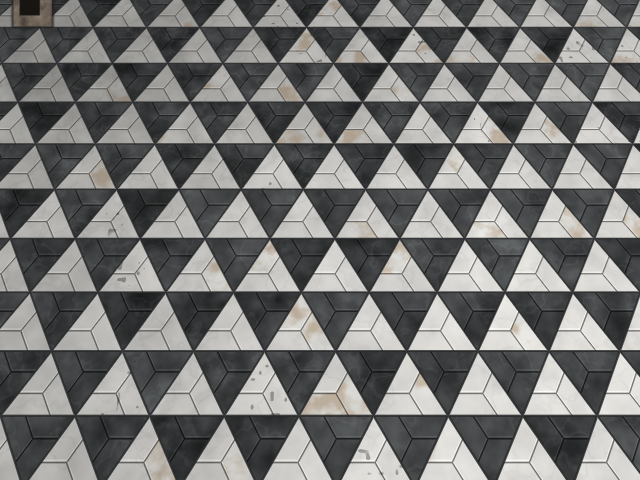
Reproduce this pattern procedurally as a Shadertoy shader.

```glsl
#define TILE_TOP 0.108       // tile width at the far edge, in canvas heights
#define TILE_GROWTH 0.0547   // widening towards the viewer
#define ROW_SCALE 0.3205     // perspective depth of one row
#define ROW_START 9.0        // inverse tile width at row zero
#define SHIFT vec2(0.012, 0.36)  // vanishing axis, column offset
#define GROUT 0.016          // half widths, relative to a row
#define JOINT 0.011
#define MOTTLE 0.17
#define TILE_VARIATION 0.09
#define PALE vec3(1.0, 0.995, 0.975)
#define SLATE vec3(0.97, 1.0, 1.015)
#define RUST vec3(0.60, 0.52, 0.43)

float hash(vec2 p) {
    vec3 q = fract(p.xyx * 0.1031);
    q += dot(q, q.yzx + 33.33);
    return fract((q.x + q.y) * q.z);
}

float noise(vec2 p) {
    vec2 i = floor(p), f = fract(p);
    f = f * f * (3.0 - 2.0 * f);
    return mix(mix(hash(i), hash(i + vec2(1, 0)), f.x),
               mix(hash(i + vec2(0, 1)), hash(i + 1.0), f.x), f.y);
}

float fbm(vec2 p) {
    float sum = 0.0, amp = 0.5;
    for (int k = 0; k < 4; k++) {
        sum += amp * noise(p);
        p = mat2(1.6, 1.2, -1.2, 1.6) * p + 7.3;
        amp *= 0.5;
    }
    return sum / 0.9375;
}

// Box-filtered coverage of a line, also valid below one pixel
float line(float d, float halfWidth, float px) {
    return clamp((min(d + 0.5 * px, halfWidth) - max(d - 0.5 * px, -halfWidth)) / px, 0.0, 1.0);
}

// Distance to the three pinwheel joints in barycentric space
float jointDistance(vec3 bary) {
    vec3 d = bary - 1.0 / 3.0;
    vec3 arms = max(abs(d), d.yzx);
    return min(arms.x, min(arms.y, arms.z));
}

float box(vec2 p, vec2 halfSize) {
    vec2 q = abs(p) - halfSize;
    return length(max(q, 0.0)) + min(max(q.x, q.y), 0.0);
}

void mainImage(out vec4 fragColor, in vec2 fragCoord) {
    float aspect = iResolution.x / iResolution.y;
    vec2 p = fragCoord / iResolution.y;
    float fromTop = 1.0 - p.y;

    // Perspective floor coordinates
    float size = TILE_TOP + TILE_GROWTH * fromTop;
    float row = (ROW_START - 1.0 / size) / ROW_SCALE;
    float col = (p.x - 0.5 * aspect - SHIFT.x) / size + SHIFT.y;
    float px = TILE_GROWTH / (ROW_SCALE * size * size * iResolution.y);
    vec2 ground = vec2(col, row * 0.866) + 40.0;

    // Triangular lattice; the dark tile is the pale one turned half round
    vec2 skew = vec2(col - 0.5 * row, col + 0.5 * row);
    vec2 cell = floor(skew), f = skew - cell;
    bool pale = f.y < f.x;
    vec3 bary = pale ? vec3(f.x - f.y, f.y, 1.0 - f.x)
                     : vec3(f.y - f.x, 1.0 - f.y, f.x);
    float edge = min(bary.x, min(bary.y, bary.z));
    vec3 d = bary - 1.0 / 3.0;
    float piece = d.x < 0.0 && d.z > 0.0 ? 0.0 : (d.z < 0.0 && d.y > 0.0 ? 1.0 : 2.0);
    vec2 id = cell + 60.0 + (pale ? 0.0 : 131.0);
    float tileRnd = hash(id) - 0.5;
    float pieceRnd = hash(id + 17.0 * piece + 5.0) - 0.5;

    // Room light, brighter towards the right and the middle
    float light = 0.56 + 0.18 * smoothstep(0.0, 0.8, p.x / aspect)
                + 0.14 * smoothstep(1.0, 0.4, p.y);

    // Cement faces with clouding and mineral marks
    float cloud = fbm(ground * 3.5 + id * 0.37) - 0.5;
    float mark = smoothstep(0.05, 0.0, abs(fbm(ground * 2.6 + id) - 0.58));
    float vary = TILE_VARIATION * (tileRnd + 0.5 * pieceRnd);
    vec3 paleFace = PALE * (light + 0.6 * vary + 0.7 * MOTTLE * cloud - 0.025 * mark);
    vec3 darkFace = SLATE * (0.11 + 0.17 * light + vary + 1.3 * MOTTLE * cloud + 0.035 * mark);

    // Occasional rust stains and small dark spots
    float stain = step(0.4, pieceRnd) * smoothstep(0.42, 0.75, fbm(ground * 4.0 + 9.0));
    paleFace = mix(paleFace, RUST * (light + 0.3), 0.6 * stain);
    paleFace *= 1.0 - 0.3 * step(0.36, tileRnd) * smoothstep(0.84, 0.93, noise(ground * 11.0));

    float side = clamp(2.0 * edge / px, 0.0, 1.0) * (pale ? 0.5 : -0.5) + 0.5;
    vec3 color = mix(darkFace, paleFace, side);

    // Recessed joints with a lit lip
    float lip = line(jointDistance(bary + vec3(-0.03, 0.015, 0.015) * (pale ? 1.0 : -1.0)), JOINT, px);
    color += lip * (pale ? 0.09 : 0.06);
    float groove = line(jointDistance(bary), JOINT, px);
    color = mix(color, color * (pale ? 0.52 : 0.40), groove);
    color = mix(color, vec3(0.15, 0.155, 0.16), 0.85 * line(edge, GROUT, px));

    // Worn floor drain in the far left corner
    vec2 corner = vec2(p.x, fromTop);
    float aa = 1.0 / iResolution.y;
    float frame = box(corner - vec2(0.068, 0.010), vec2(0.040, 0.045));
    float hole = box(corner - vec2(0.062, 0.008), vec2(0.021, 0.024));
    vec3 metal = vec3(0.40, 0.36, 0.32) * (0.55 + 0.9 * fbm(p * 60.0));
    color = mix(color, vec3(0.12), 0.8 * smoothstep(0.008, 0.0, frame));
    color = mix(color, metal, smoothstep(aa, -aa, frame));
    color = mix(color, vec3(0.09, 0.08, 0.07), smoothstep(aa, -aa, hole));

    fragColor = vec4(clamp(color, 0.0, 1.0), 1.0);
}
```
